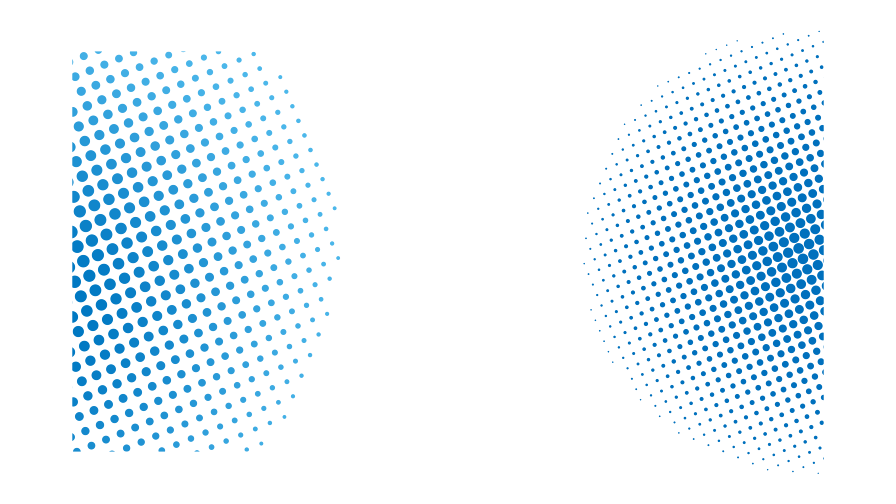
Give the GLSL for this background, as a WebGL 1 fragment shader.

```glsl
precision mediump float;
// Two blue halftone discs on white, cropped near the left and right margins.
// Each is a tilted square lattice whose dots shrink from the disc centre
// outward; units are canvas heights, with the origin at the canvas centre.

uniform vec2 u_resolution;

// Antialiased coverage of a region given its signed distance.
float coverage(float dist) {
  float halfPixel = 0.6 / u_resolution.y;
  return 1.0 - smoothstep(-halfPixel, halfPixel, dist);
}

// Centre of the lattice dot nearest to p.
vec2 nearestDot(vec2 p, vec2 anchor, float pitch) {
  float tilt = radians(22.5);
  vec2 along = vec2(cos(tilt), sin(tilt));
  vec2 across = vec2(-along.y, along.x);
  vec2 offset = p - anchor;
  vec2 cell = floor(vec2(dot(offset, along), dot(offset, across)) / pitch + 0.5);
  return anchor + pitch * (cell.x * along + cell.y * across);
}

// Dot whose radius grows from rim size toward the disc centre.
float halftone(vec2 p, vec2 dotCentre, vec2 discCentre, float discRadius,
               float rimSize, float growth) {
  float depth = 1.0 - distance(dotCentre, discCentre) / discRadius;
  float radius = rimSize + growth * pow(max(depth, 0.0), 0.75);
  return step(0.0, depth) * coverage(distance(p, dotCentre) - radius);
}

void main() {
  vec2 p = (gl_FragCoord.xy - 0.5 * u_resolution) / u_resolution.y;
  vec3 color = vec3(1.0);

  // Left disc: coarse dots, paler toward the rim, cropped on three sides.
  vec2 leftDot = nearestDot(p, vec2(-0.2299, 0.0169), 0.0313);
  float leftInk = halftone(p, leftDot, vec2(-0.796, 0.007), 0.579, 0.0037, 0.0097);
  leftInk *= coverage(-0.7454 - p.x) * coverage(abs(p.y - 0.001) - 0.397);
  float fade = smoothstep(0.05, 0.65, distance(leftDot, vec2(-0.8, -0.12)));
  vec3 leftBlue = mix(vec3(0.0, 0.47, 0.76), vec3(0.30, 0.72, 0.92), fade);
  color = mix(color, leftBlue, leftInk);

  // Right disc: fine dots of one deep blue, cropped on the right.
  vec2 rightDot = nearestDot(p, vec2(0.2824, 0.0063), 0.02248);
  float rightInk = halftone(p, rightDot, vec2(0.706, 0.0), 0.44, 0.0012, 0.0095);
  rightInk *= coverage(p.x - 0.7454);
  color = mix(color, vec3(0.0, 0.44, 0.74), rightInk);

  gl_FragColor = vec4(color, 1.0);
}
```
